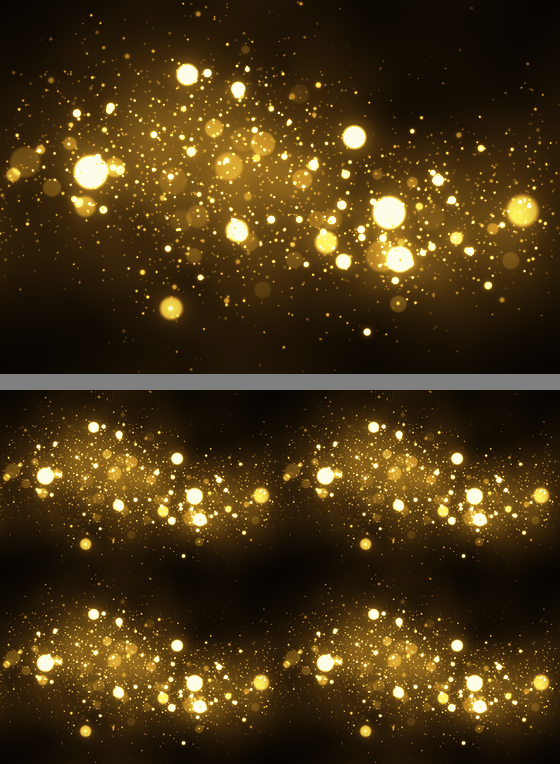
Top: one tile. Bottom: repeated 2 by 2.
Write a WebGL 1 fragment shader that draws this background.

```glsl
precision highp float;
// Golden bokeh: drifting amber haze on black, strewn with glowing discs and fine dust.
// Jittered wrapping grids add up one light value, which a black-gold-white ramp colours.
// Every grid has whole cells and the haze is built on cosines, so the image tiles.

uniform vec2 u_resolution;

vec3 hash3(vec2 p) {
  vec3 q = fract(p.xyx * vec3(0.1031, 0.1030, 0.0973));
  q += dot(q, q.yxz + 33.33);
  return fract((q.xxy + q.yzz) * q.zyx);
}

// Value noise that wraps after the given number of cells
float noise(vec2 uv, vec2 cells) {
  vec2 i = floor(uv * cells);
  vec2 f = fract(uv * cells);
  f = f * f * (3.0 - 2.0 * f);
  vec2 a = mod(i, cells) + 7.0;
  vec2 b = mod(i + 1.0, cells) + 7.0;
  return mix(mix(hash3(a).x, hash3(vec2(b.x, a.y)).x, f.x),
             mix(hash3(vec2(a.x, b.y)).x, hash3(b).x, f.x), f.y);
}

float smoke(vec2 uv) {
  float sum = 0.0;
  float weight = 0.55;
  vec2 cells = vec2(6.0, 4.0);
  for (int i = 0; i < 3; i++) {
    sum += weight * noise(uv, cells);
    weight *= 0.5;
    cells *= 2.0;
  }
  return sum;
}

// Periodic soft blob, narrower for larger focus
float blob(vec2 uv, vec2 centre, vec2 focus) {
  return exp(dot(focus, cos(6.2831853 * (uv - centre)) - 1.0));
}

// Broad glow, which also steers where the discs gather
float haze(vec2 uv) {
  float glow = 0.44 * blob(uv, vec2(0.46, 0.58), vec2(0.70, 0.65));
  glow += 0.38 * blob(uv, vec2(0.79, 0.37), vec2(1.2, 1.0));
  glow += 0.24 * blob(uv, vec2(0.19, 0.64), vec2(1.1, 0.8));
  glow += 0.12 * blob(uv, vec2(0.36, 0.27), vec2(1.6, 1.8));
  glow -= 0.14 * blob(uv, vec2(0.70, 0.68), vec2(4.0, 4.0));
  return max(glow - 0.07, 0.0);
}

// Scattered discs; sizes and powers are (least, most), lengths in canvas heights
float discs(vec2 uv, vec2 cells, float chance, vec2 sizes, vec2 powers,
            float softness, float halo, float seed) {
  float pixel = 1.0 / u_resolution.y;
  vec2 aspect = vec2(u_resolution.x * pixel, 1.0);
  vec2 base = floor(uv * cells);
  float light = 0.0;
  for (int y = -1; y <= 1; y++) {
    for (int x = -1; x <= 1; x++) {
      vec2 cell = base + vec2(float(x), float(y));
      vec2 id = mod(cell, cells);
      vec3 place = hash3(id + seed);
      vec3 look = hash3(id + seed + 57.0);
      float crowd = smoothstep(0.02, 0.42, haze((id + 0.5) / cells));
      float present = step(place.z, chance * crowd);
      float radius = mix(sizes.x, sizes.y, look.x * look.x);
      float dist = length(((cell + place.xy) / cells - uv) * aspect);
      float edge = max(softness * radius, pixel);
      float core = 1.0 - smoothstep(radius - edge, radius + edge, dist);
      float q = dist / radius;
      light += present * mix(powers.x, powers.y, look.y) * (core + halo * exp(-0.5 * q * q));
    }
  }
  return light;
}

// Black through bronze and gold to warm white
vec3 goldRamp(float e) {
  vec3 c = mix(vec3(0.004, 0.002, 0.0), vec3(0.25, 0.16, 0.04), clamp(e / 0.25, 0.0, 1.0));
  c = mix(c, vec3(0.47, 0.33, 0.09), clamp((e - 0.25) / 0.22, 0.0, 1.0));
  c = mix(c, vec3(0.82, 0.59, 0.16), clamp((e - 0.47) / 0.25, 0.0, 1.0));
  c = mix(c, vec3(0.99, 0.95, 0.36), clamp((e - 0.72) / 0.20, 0.0, 1.0));
  return mix(c, vec3(0.99, 0.99, 0.91), smoothstep(0.92, 1.15, e));
}

void main() {
  vec2 uv = gl_FragCoord.xy / u_resolution;
  float light = haze(uv) * (0.5 + 1.0 * smoke(uv));

  // Faint flat discs, then bright ones from large to small
  light += discs(uv, vec2(12.0, 8.0), 0.55, vec2(0.022, 0.045), vec2(0.07, 0.24), 0.16, 0.1, 11.0);
  light += discs(uv, vec2(9.0, 6.0), 0.50, vec2(0.027, 0.045), vec2(0.28, 0.90), 0.22, 0.4, 131.0);
  light += discs(uv, vec2(18.0, 12.0), 0.38, vec2(0.010, 0.021), vec2(0.15, 0.80), 0.22, 0.4, 251.0);
  light += discs(uv, vec2(24.0, 16.0), 0.40, vec2(0.006, 0.011), vec2(0.25, 0.85), 0.25, 0.35, 373.0);

  // Dust shines on the haze and shows as darker specks on the brightest discs
  float dust = discs(uv, vec2(60.0, 40.0), 0.75, vec2(0.0022, 0.0046), vec2(0.15, 0.80), 0.2, 0.15, 491.0);
  dust += discs(uv, vec2(84.0, 56.0), 0.50, vec2(0.0014, 0.0026), vec2(0.10, 0.55), 0.2, 0.0, 613.0);
  light = min(light, 1.2);
  light += dust * mix(1.0, -0.35, smoothstep(0.9, 1.15, light));

  gl_FragColor = vec4(goldRamp(light), 1.0);
}
```
